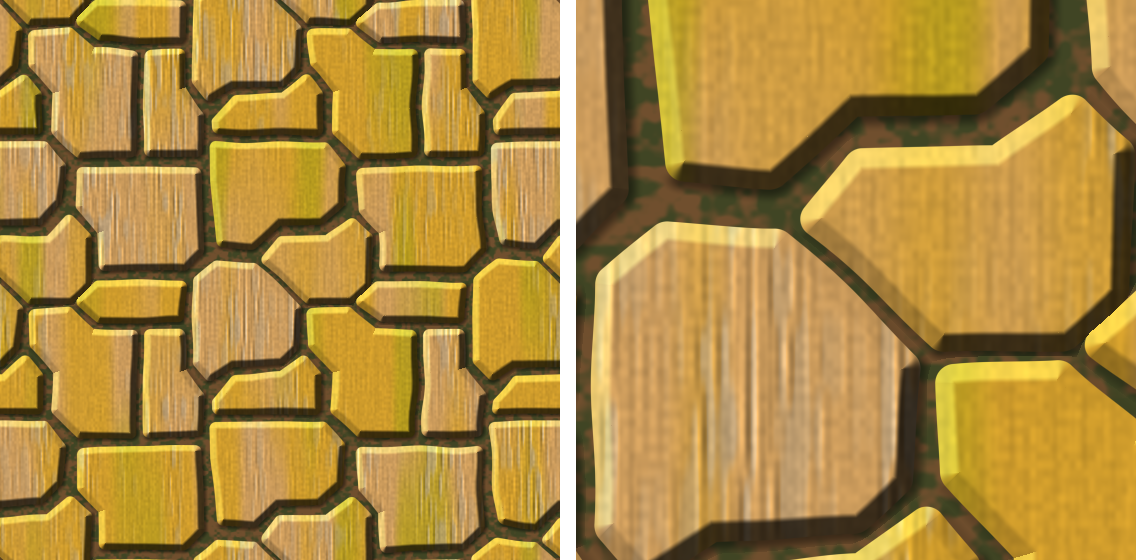
Left: the whole. Right: its middle third, enlarged.
Reproduce this pattern procedurally as a WebGL 1 fragment shader.

```glsl
precision highp float;
// Interlocking paving of eight angular stones per cell, two cells across and two down.
// Each stone is a polygon distance field: its face is streaked like wood grain, its rim
// is a bevel lit from the upper left, and mottled dark joints fill the space between.
uniform vec2 u_resolution;

const float CELLS = 2.0;
const float CELL = 384.0;   // stone units per cell side
const float BEVEL = 9.0;    // rim width in stone units

struct Stone { float dist; vec2 normal; float seed; };

float hash(vec2 p) {
  return fract(sin(dot(p, vec2(127.1, 311.7))) * 43758.5453);
}

// Value noise over the canvas; whole frequencies make it wrap.
float noise(vec2 uv, vec2 freq, float seed) {
  vec2 p = uv * freq, i = floor(p), f = fract(p);
  f = f * f * (3.0 - 2.0 * f);
  vec2 lo = mod(i, freq) + seed * 37.0, hi = mod(i + 1.0, freq) + seed * 37.0;
  return mix(mix(hash(lo), hash(vec2(hi.x, lo.y)), f.x),
             mix(hash(vec2(lo.x, hi.y)), hash(hi), f.x), f.y);
}

// Keeps the shortest offset to the outline and flips side at each crossing.
void edge(vec2 p, vec2 a, vec2 b, inout vec3 nearest, inout float side) {
  vec2 e = b - a, w = p - a;
  vec2 v = w - e * clamp(dot(w, e) / max(dot(e, e), 0.001), 0.0, 1.0);
  float d2 = dot(v, v);
  if (d2 < nearest.z) nearest = vec3(v, d2);
  bvec3 c = bvec3(p.y >= a.y, p.y < b.y, e.x * w.y > e.y * w.x);
  if (all(c) || !any(c)) side = -side;
}

// Nine-cornered stone repeated in every cell; shorter outlines repeat a corner.
void stone(vec2 p, float id, vec2 a, vec2 b, vec2 c, vec2 d, vec2 e,
           vec2 f, vec2 g, vec2 h, vec2 i, inout Stone best) {
  vec2 cell = floor((p - 0.5 * (a + e)) / CELL + 0.5);
  vec2 q = p - cell * CELL;
  vec3 nearest = vec3(0.0, 0.0, 1e6);
  float side = 1.0;
  edge(q, a, b, nearest, side);
  edge(q, b, c, nearest, side);
  edge(q, c, d, nearest, side);
  edge(q, d, e, nearest, side);
  edge(q, e, f, nearest, side);
  edge(q, f, g, nearest, side);
  edge(q, g, h, nearest, side);
  edge(q, h, i, nearest, side);
  edge(q, i, a, nearest, side);
  float len = sqrt(nearest.z);
  if (side * len < best.dist) {
    float seed = hash(mod(cell, CELLS) + id * vec2(3.1, 7.7));
    best = Stone(side * len, side * nearest.xy / max(len, 0.001), seed);
  }
}

Stone paving(vec2 p) {
  Stone s = Stone(1e6, vec2(0.0), 0.0);
  stone(p, 1.0, vec2(273, 386), vec2(299, 364), vec2(347, 367), vec2(406, 426), vec2(401, 475),
        vec2(383, 493), vec2(318, 494), vec2(290, 511), vec2(273, 494), s);
  stone(p, 2.0, vec2(47, 433), vec2(94, 429), vec2(126, 459), vec2(180, 461), vec2(178, 592),
        vec2(112, 592), vec2(80, 562), vec2(82, 508), vec2(48, 472), s);
  stone(p, 3.0, vec2(206, 460), vec2(245, 460), vec2(246, 508), vec2(273, 542), vec2(270, 590),
        vec2(205, 591), vec2(205, 591), vec2(205, 591), vec2(205, 591), s);
  stone(p, 4.0, vec2(114, 412), vec2(134, 394), vec2(246, 395), vec2(245, 434), vec2(140, 433),
        vec2(140, 433), vec2(140, 433), vec2(140, 433), vec2(140, 433), s);
  stone(p, 5.0, vec2(301, 551), vec2(324, 522), vec2(388, 520), vec2(417, 497), vec2(434, 517),
        vec2(434, 560), vec2(301, 560), vec2(301, 560), vec2(301, 560), s);
  stone(p, 6.0, vec2(297, 588), vec2(444, 587), vec2(466, 613), vec2(461, 660), vec2(437, 684),
        vec2(380, 686), vec2(347, 715), vec2(307, 711), vec2(298, 630), s);
  stone(p, 7.0, vec2(114, 622), vec2(268, 621), vec2(272, 724), vec2(250, 747), vec2(144, 747),
        vec2(143, 700), vec2(115, 668), vec2(115, 668), vec2(115, 668), s);
  stone(p, 8.0, vec2(368, 355), vec2(386, 333), vec2(451, 331), vec2(481, 306), vec2(501, 326),
        vec2(499, 387), vec2(479, 407), vec2(426, 409), vec2(426, 409), s);
  return s;
}

// Vertical colour bands with embossed fibres and grey worn scratches.
vec3 grain(vec2 uv, float seed) {
  float wear = fract(seed * 7.3);
  float band = noise(uv, vec2(22, 2), seed) + 0.5 * (wear - 0.5);
  float moss = noise(uv, vec2(18, 2), seed + 2.0) - 0.25 * wear;
  vec3 col = mix(vec3(0.81, 0.61, 0.17), vec3(0.80, 0.61, 0.36), smoothstep(0.3, 0.75, band));
  col = mix(col, vec3(0.70, 0.61, 0.11), 0.85 * smoothstep(0.5, 0.8, moss));
  float fibre = noise(uv, vec2(230, 22), seed);
  float slope = fibre - noise(uv + vec2(0.002, 0.001), vec2(230, 22), seed);
  float patchy = noise(uv, vec2(26, 5), seed + 4.0);
  float worn = smoothstep(0.35, 0.85, patchy * 0.6 + wear * 0.5);
  col = mix(col, vec3(0.68, 0.62, 0.53), 0.6 * worn * smoothstep(0.45, 0.8, fibre));
  col *= 1.0 + slope * (0.12 + 0.4 * worn);
  return col * (0.95 + 0.1 * noise(uv, vec2(256, 200), 5.0));
}

// Mottled green and rust joint.
vec3 joint(vec2 uv) {
  float blot = 0.6 * noise(uv, vec2(90, 110), 1.0) + 0.4 * noise(uv, vec2(200, 230), 2.0);
  return mix(vec3(0.25, 0.27, 0.14), vec3(0.44, 0.31, 0.18), smoothstep(0.3, 0.7, blot));
}

void main() {
  vec2 uv = gl_FragCoord.xy / u_resolution;
  vec2 wobble = vec2(noise(uv, vec2(16), 7.0), noise(uv, vec2(16), 8.0)) - 0.5;
  Stone s = paving(vec2(uv.x, 1.0 - uv.y) * CELLS * CELL + 6.0 * wobble);
  float soft = 0.75 * CELLS * CELL / min(u_resolution.x, u_resolution.y);

  // Rim: bright towards the light, brown away from it.
  float lit = dot(s.normal, vec2(-0.65, -0.76)) - 0.12;
  vec3 face = grain(uv, s.seed);
  vec3 rim = face * (1.0 - 0.72 * smoothstep(0.1, -0.85, lit))
           + vec3(0.17, 0.23, 0.13) * smoothstep(0.0, 0.7, lit);
  vec3 col = mix(face, rim, smoothstep(-1.0 - soft, 1.5 + soft, s.dist));

  // Joint, shaded beside the unlit rims.
  float shade = smoothstep(0.2, -0.7, lit) * smoothstep(BEVEL + 7.0, BEVEL, s.dist);
  vec3 gap = joint(uv) * (1.0 - 0.45 * shade);
  col = mix(col, gap, smoothstep(BEVEL - soft, BEVEL + soft, s.dist));
  gl_FragColor = vec4(col, 1.0);
}
```
